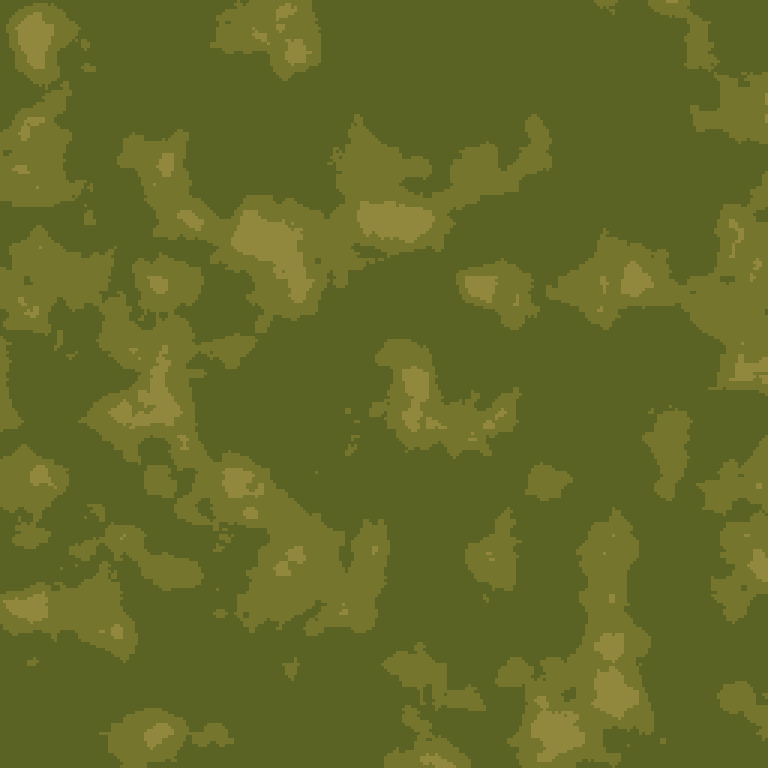
A Shadertoy shader for this texture:

```glsl
#define CELLS 256.0
#define PATCH_FREQ 12.0
#define OCTAVES 5
#define GAIN 0.5
#define MID_LEVEL 0.555
#define HIGH_LEVEL 0.697
#define MOSS vec3(0.353, 0.388, 0.137)
#define OLIVE vec3(0.463, 0.459, 0.180)
#define STRAW vec3(0.570, 0.530, 0.240)

float hash(vec2 p) {
    return fract(sin(dot(p, vec2(127.1, 311.7))) * 43758.5453);
}

float valueNoise(vec2 p) {
    vec2 i = floor(p);
    vec2 f = fract(p);
    vec2 u = f * f * (3.0 - 2.0 * f);
    float bottom = mix(hash(i), hash(i + vec2(1.0, 0.0)), u.x);
    float top = mix(hash(i + vec2(0.0, 1.0)), hash(i + vec2(1.0, 1.0)), u.x);
    return mix(bottom, top, u.y);
}

float fbm(vec2 p) {
    float sum = 0.0;
    float amplitude = 0.5;
    for (int i = 0; i < OCTAVES; i++) {
        sum += amplitude * valueNoise(p);
        p = p * 2.0 + vec2(17.3, 9.7);
        amplitude *= GAIN;
    }
    return sum;
}

// Three flat tones, chosen once per square cell
vec3 groundColor(vec2 uv) {
    vec2 cellCenter = (floor(uv * CELLS) + 0.5) / CELLS;
    float height = fbm(cellCenter * PATCH_FREQ + vec2(3.4, 7.6));
    vec3 color = mix(MOSS, OLIVE, step(MID_LEVEL, height));
    return mix(color, STRAW, step(HIGH_LEVEL, height));
}

void mainImage(out vec4 fragColor, in vec2 fragCoord) {
    // Four samples per pixel smooth the cell borders
    vec3 color = vec3(0.0);
    for (int i = 0; i < 4; i++) {
        vec2 offset = vec2(i % 2, i / 2) * 0.5 - 0.25;
        color += groundColor((fragCoord + offset) / iResolution.y);
    }
    fragColor = vec4(color / 4.0, 1.0);
}
```
